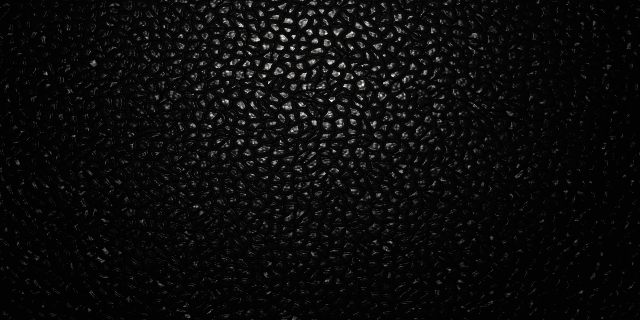
This texture is drawn by a WebGL 2 fragment shader. Its source:

```glsl
#version 300 es
precision highp float;
// Black pebbled leather under one soft lamp near the top centre.
// Cellular noise gives a height field of rounded grains; each grain glints
// where its slope turns towards the lamp, so far grains show only thin rims.

uniform vec2 u_resolution;
out vec4 outColor;

const vec2 LAMP = vec2(0.97, 0.84);       // in units of canvas height
const vec2 GRAIN_DENSITY = vec2(26.0, 32.0);
const vec3 LEATHER = vec3(0.006, 0.006, 0.007);
const vec3 SHEEN = vec3(1.0, 0.985, 0.965);

vec2 hash2(vec2 p) {
  vec3 q = fract(p.xyx * vec3(0.1031, 0.1030, 0.0973));
  q += dot(q, q.yzx + 33.33);
  return fract((q.xx + q.yz) * q.zy);
}

// Distances to the nearest and second nearest cell centres.
vec2 cellular(vec2 p, float jitter) {
  vec2 cell = floor(p);
  vec2 local = fract(p);
  vec2 nearest = vec2(8.0);
  for (int j = -1; j <= 1; j++) {
    for (int i = -1; i <= 1; i++) {
      vec2 o = vec2(i, j);
      vec2 centre = o + 0.5 + jitter * (hash2(cell + o) - 0.5);
      float d = length(centre - local);
      nearest = d < nearest.x ? vec2(d, nearest.x)
                              : vec2(nearest.x, min(nearest.y, d));
    }
  }
  return nearest;
}

// Uneven spacing and ragged outlines by layered sines.
vec2 warp(vec2 p) {
  vec2 slow = sin(p.yx * vec2(0.83, 0.71) + vec2(1.3, 4.1));
  vec2 fast = sin(p.yx * vec2(2.3, 1.9) + p * 0.6 + 2.0);
  vec2 ragged = sin(p.yx * vec2(7.1, 6.3) + p * vec2(2.7, -3.1));
  return p + 0.22 * slow + 0.10 * fast + 0.04 * ragged;
}

// x: surface height, y: distance from the crease.
vec2 grain(vec2 p) {
  vec2 c = cellular(warp(p), 0.9);
  float edge = c.y - c.x;
  float dome = smoothstep(0.0, 0.50, edge) - 0.7 * c.x * c.x;
  float wrinkle = cellular(p * 2.9 + 17.0, 0.95).x;
  return vec2(dome - 0.30 * wrinkle, edge);
}

// Glint strength, highest where the slope faces the lamp.
float glint(vec2 slope, vec2 tilt, float width) {
  vec2 miss = slope - tilt;
  return exp(-dot(miss, miss) / (width * width));
}

vec3 leather(vec2 p) {
  vec2 g = p * GRAIN_DENSITY;
  float e = 0.06;
  vec2 here = grain(g);
  vec2 rise = vec2(grain(g + vec2(e, 0.0)).x, grain(g + vec2(0.0, e)).x) - here.x;
  vec2 slope = -0.25 * rise / e;

  vec2 toLamp = LAMP - p;
  float d2 = dot(toLamp, toLamp);
  float pool = 0.26 * exp(-d2 * 6.0);
  float spill = 0.50 * exp(-d2 * 0.45);
  float crease = smoothstep(0.02, 0.16, here.y);

  // Small patches of polish keep the grains from looking uniform.
  float polish = 0.35 + 1.3 * cellular(g * 2.1 + 5.0, 0.9).x;
  float shine = glint(slope, toLamp * 0.85, 0.32) * (pool + spill);
  float haze = 0.045 * exp(-d2 * 3.0);
  return LEATHER + SHEEN * crease * (shine * polish + haze);
}

void main() {
  // Four samples per pixel smooth the fine rims.
  vec3 sum = vec3(0.0);
  for (int k = 0; k < 4; k++) {
    vec2 offset = vec2(k & 1, k >> 1) * 0.5 - 0.25;
    sum += leather((gl_FragCoord.xy + offset * 0.8) / u_resolution.y);
  }
  outColor = vec4(sum * 0.25, 1.0);
}
```
